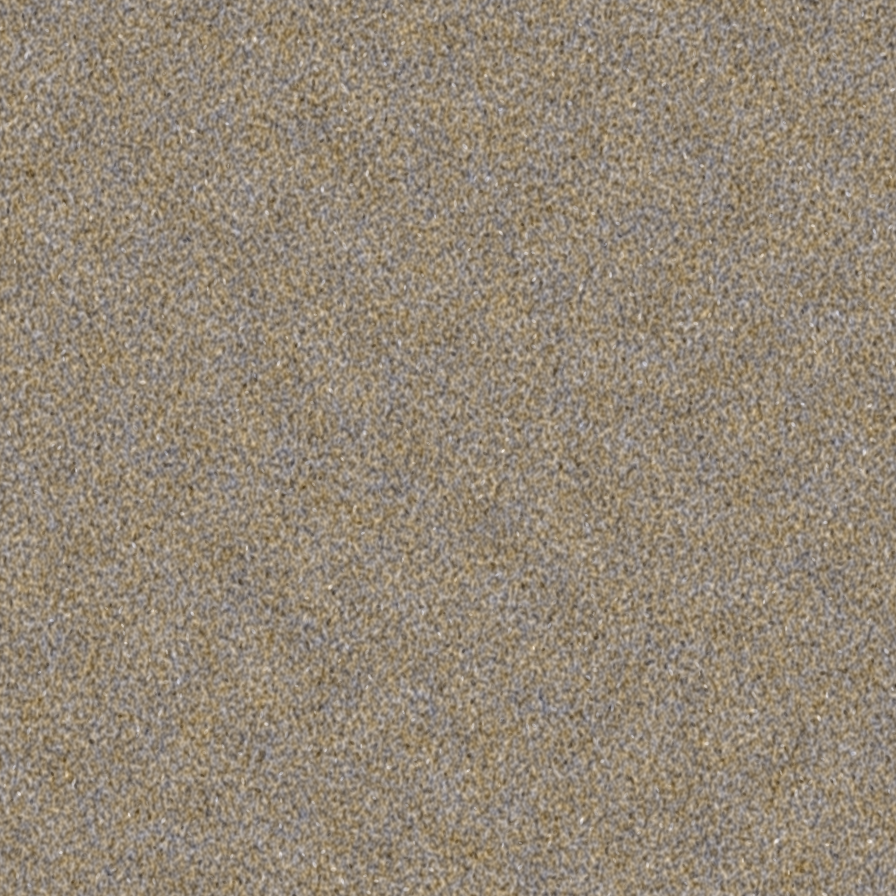
Give the GLSL for this texture, as a WebGL 1 fragment shader.

```glsl
precision highp float;
// Fine sandy stone: tightly packed beige grains with faint grey and ochre tints.
// Two turned layers of gradient noise form the grains, broad noise adds soft
// patches, and scattered elliptical flecks add dark pits and pale glints.

uniform vec2 u_resolution;

#define STONE_COLOR vec3(0.583, 0.533, 0.467)
#define WARM_SHIFT vec3(0.05, 0.0, -0.11)
#define GRAIN_STRETCH vec2(1.12, 0.90)
#define COARSE_CELLS 135.0
#define FINE_CELLS 222.0
#define PATCH_CELLS 17.0
#define COARSE_CONTRAST 0.22
#define FINE_CONTRAST 0.23
#define PATCH_CONTRAST 0.05
#define FLECK_CELLS 76.0
#define PIT_DEPTH 0.13
#define GLINT_LIGHT 0.20

const float TAU = 6.28319;

vec3 hash3(vec2 cell, float seed) {
  vec3 p = fract(vec3(cell.xyx + seed * 17.3) * vec3(0.1031, 0.1030, 0.0973));
  p += dot(p, p.yxz + 33.33);
  return fract((p.xxy + p.yzz) * p.zyx);
}

mat2 rotation(float angle) {
  float c = cos(angle), s = sin(angle);
  return mat2(c, s, -s, c);
}

// Dot product of a random unit gradient with the offset from its corner
float cornerSlope(vec2 cell, vec2 offset, float seed) {
  float angle = TAU * hash3(cell, seed).x;
  return dot(vec2(cos(angle), sin(angle)), offset);
}

// Gradient noise, centred on zero
float gradientNoise(vec2 p, float seed) {
  vec2 cell = floor(p), f = p - cell;
  vec2 fade = f * f * f * (f * (f * 6.0 - 15.0) + 10.0);
  vec2 e = vec2(1.0, 0.0);
  float low = mix(cornerSlope(cell, f, seed),
                  cornerSlope(cell + e, f - e, seed), fade.x);
  float high = mix(cornerSlope(cell + e.yx, f - e.yx, seed),
                   cornerSlope(cell + e.xx, f - e.xx, seed), fade.x);
  return mix(low, high, fade.y);
}

// Coverage of small, randomly turned ellipses; share is the part of cells filled
float flecks(vec2 p, float share, float radius, float seed) {
  vec2 home = floor(p);
  float cover = 0.0;
  for (int y = -1; y <= 1; y++) {
    for (int x = -1; x <= 1; x++) {
      vec2 cell = home + vec2(float(x), float(y));
      vec3 place = hash3(cell, seed);
      vec3 form = hash3(cell, seed + 1.0);
      vec2 d = rotation(TAU * form.x) * (p - cell - place.xy);
      float size = radius * mix(0.7, 1.3, form.y);
      float dist = length(d * vec2(0.75, 1.3)) / size;
      float mask = 1.0 - smoothstep(0.5, 1.4, dist);
      cover = max(cover, mask * step(place.z, share) * mix(0.5, 1.0, form.z));
    }
  }
  return cover;
}

void main() {
  vec2 uv = gl_FragCoord.xy / u_resolution.y;
  vec2 grainUv = uv * GRAIN_STRETCH;

  // Grain brightness; the turned lattices hide each other's rows
  float coarse = gradientNoise(rotation(0.42) * grainUv * COARSE_CELLS, 1.0);
  float fine = gradientNoise(rotation(-0.61) * grainUv * FINE_CELLS, 2.0);
  float patches = gradientNoise(rotation(0.8) * uv * PATCH_CELLS, 3.0);
  float tone = COARSE_CONTRAST * coarse + FINE_CONTRAST * fine
             + PATCH_CONTRAST * patches;

  // Dark pits and pale glints
  float pits = flecks(grainUv * FLECK_CELLS, 0.30, 0.19, 4.0);
  float glints = flecks(grainUv * FLECK_CELLS + 0.5, 0.12, 0.17, 7.0);
  tone += GLINT_LIGHT * glints - PIT_DEPTH * pits;

  // Ochre and blue-grey tints, by grain and by patch
  float warmth = gradientNoise(rotation(1.1) * grainUv * COARSE_CELLS * 0.7, 10.0)
               + 0.6 * gradientNoise(rotation(0.3) * uv * PATCH_CELLS * 1.3, 11.0)
               - 0.3 * glints;

  vec3 color = STONE_COLOR + tone + WARM_SHIFT * warmth;
  gl_FragColor = vec4(clamp(color, 0.0, 1.0), 1.0);
}
```
